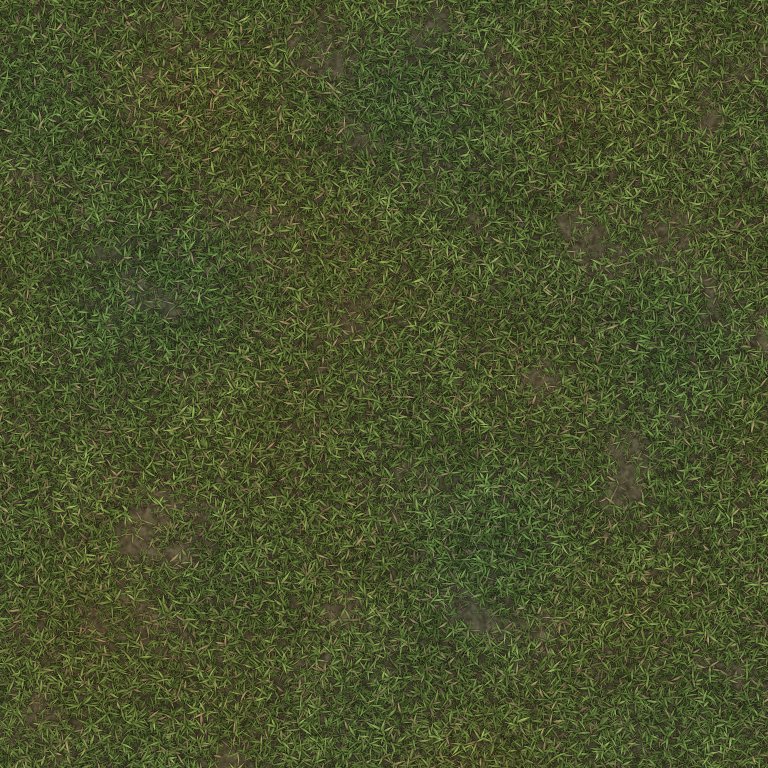
This texture is drawn by a WebGL 2 fragment shader. Its source:

```glsl
#version 300 es
precision highp float;
precision highp int;
// Worn meadow turf seen from above: soil, then layers of short scattered blades,
// then layers of tufts fanning out from a centre. Clumps sit in jittered grid
// cells; gradient noise thins them into bare patches and shifts their hue.

#define LAYERS 10
#define TUFT_LAYERS 5
#define BLADES 6
#define SHORT_CELLS 54.0     // short clumps across the canvas, per layer
#define TUFT_CELLS 24.0      // tufts across the canvas, per layer
#define BLADE_HALF_WIDTH 0.00115
#define BLADE_BEND 0.26
#define DRY_SHARE 0.17
#define BARENESS 0.85
#define SHADOW 0.22
#define BRIGHTNESS 1.1

uniform vec2 u_resolution;
out vec4 fragColor;

const vec3 DEEP_GREEN  = vec3(0.27, 0.33, 0.15);
const vec3 LEAF_GREEN  = vec3(0.35, 0.425, 0.20);
const vec3 LIGHT_GREEN = vec3(0.50, 0.59, 0.30);
const vec3 STRAW       = vec3(0.49, 0.44, 0.30);
const vec3 DARK_SOIL   = vec3(0.21, 0.195, 0.125);
const vec3 PALE_SOIL   = vec3(0.42, 0.385, 0.29);
const mat2 GOLDEN_TURN = mat2(-0.7374, 0.6755, -0.6755, -0.7374);

// Integer hash: three values in 0..1 from a cell and an index
vec3 hash3(vec2 cell, int index) {
    uvec3 v = uvec3(ivec3(ivec2(cell), index) + 4096);
    v = v * 1664525u + 1013904223u;
    v.x += v.y * v.z; v.y += v.z * v.x; v.z += v.x * v.y;
    v ^= v >> 16u;
    v.x += v.y * v.z; v.y += v.z * v.x; v.z += v.x * v.y;
    return vec3(v >> 8u) / 16777216.0;
}

float cornerSlope(vec2 cell, vec2 offset, int seed) {
    return dot(hash3(cell, seed).xy * 2.0 - 1.0, offset);
}

// Gradient noise, roughly -0.7..0.7
float gradientNoise(vec2 p, int seed) {
    vec2 i = floor(p), f = p - i;
    vec2 u = f * f * (3.0 - 2.0 * f);
    vec2 e = vec2(1.0, 0.0);
    float low  = mix(cornerSlope(i, f, seed), cornerSlope(i + e, f - e, seed), u.x);
    float high = mix(cornerSlope(i + e.yx, f - e.yx, seed),
                     cornerSlope(i + 1.0, f - 1.0, seed), u.x);
    return mix(low, high, u.y);
}

vec3 grassColour(float tone) {
    vec3 c = mix(DEEP_GREEN, LEAF_GREEN, clamp(tone * 2.0, 0.0, 1.0));
    return mix(c, LIGHT_GREEN, clamp(tone * 2.0 - 1.0, 0.0, 1.0));
}

// Paints one clump over the colour; p is measured from the clump centre.
// root is where along each blade the clump centre lies: 0 base, 0.5 middle.
vec3 paintClump(vec3 colour, vec2 p, vec3 seed, float reach, float root,
                float alive, float bare, float patchTone, float depth, float pixel) {
    float angle = 6.28319 * fract(seed.x * 37.0 + seed.y * 11.0);
    vec2 along = vec2(cos(angle), sin(angle));
    vec3 r = seed;
    for (int b = 0; b < BLADES; b++) {
        r = fract(r.yzx * 17.31 + vec3(0.37, 0.71, 0.13));
        along = GOLDEN_TURN * along;

        // Blade frame: t runs from base to tip, bent sideways
        vec2 q = p - 0.4 * reach * (r.xy - 0.5);
        float len = reach * mix(0.38, 0.72, r.z) * (1.0 + 1.8 * root);
        float t = dot(q, along) / len + root;
        float side = dot(q, vec2(-along.y, along.x));
        side -= (r.x * 2.0 - 1.0) * BLADE_BEND * len * (t * t - 0.6 * root);

        // Signed distance inside the tapered outline, with a soft shadow around
        float width = BLADE_HALF_WIDTH * alive * (0.65 + 0.65 * r.y);
        width *= min(1.0, min(2.0 - 2.0 * t, 0.5 + 2.0 * t));
        float inside = min(width - abs(side), len * min(t, 1.0 - t));
        float shade = clamp(1.0 + inside / 0.002, 0.0, 1.0);
        if (shade <= 0.0) continue;
        float cover = clamp(inside / pixel + 0.5, 0.0, 1.0);

        // Green or dry blade, brighter at the tip and on one side of the midrib
        float look = fract(r.x * 5.0 + r.z * 3.0);
        float dry = step(fract(r.y * 7.0 + r.z), DRY_SHARE * (1.35 - 0.6 * depth) + 0.25 * bare);
        float tone = 0.6 * look + 0.4 * seed.z + patchTone;
        vec3 blade = mix(grassColour(tone), STRAW * mix(0.7, 1.15, look), dry);
        blade *= mix(0.78, 1.1, clamp(t * 1.4, 0.0, 1.0)) * mix(0.82, 1.12, depth);
        blade *= 1.0 + 0.1 * clamp(side / BLADE_HALF_WIDTH, -1.0, 1.0);
        colour = mix(colour * (1.0 - SHADOW * alive * shade), blade * BRIGHTNESS, cover);
    }
    return colour;
}

void main() {
    vec2 uv = gl_FragCoord.xy / u_resolution.y;
    float pixel = 1.0 / u_resolution.y;

    // Worn patches, lighter and darker patches, and crumbly soil
    float bare = smoothstep(0.0, 0.6, gradientNoise(uv * 8.0, 901) + 0.7 * gradientNoise(uv * 19.0, 902));
    float patchTone = 0.3 * gradientNoise(uv * 13.0, 921);
    float crumbs = gradientNoise(uv * 90.0, 911) + 0.8 * gradientNoise(uv * 210.0, 912);
    vec3 colour = mix(DARK_SOIL, PALE_SOIL, clamp(0.35 + 0.8 * crumbs + 0.25 * bare, 0.0, 1.0));

    // Clumps from the lowest layer up; the four nearest cells can reach here
    for (int layer = 0; layer < LAYERS; layer++) {
        bool tufted = layer >= LAYERS - TUFT_LAYERS;
        float cells = tufted ? TUFT_CELLS : SHORT_CELLS;
        float depth = float(layer) / float(LAYERS - 1);
        vec2 grid = uv * cells + vec2(0.37, 0.61) * float(layer);
        vec2 corner = floor(grid - 0.5);
        for (int k = 0; k < 4; k++) {
            vec2 cell = corner + vec2(k & 1, k >> 1);
            vec3 seed = hash3(cell, layer);
            vec2 p = grid - cell - 0.5 - 0.7 * (seed.xy - 0.5);
            float alive = smoothstep(0.0, 0.25, seed.z - bare * BARENESS + 0.2);
            if (dot(p, p) > 0.4225 || alive <= 0.0) continue;
            colour = paintClump(colour, p / cells, seed, 0.65 / cells, tufted ? 0.0 : 0.5,
                                alive, bare, patchTone, depth, pixel);
        }
    }

    // Broad drift between olive and cool green
    float drift = gradientNoise(uv * 4.0, 931);
    colour *= 1.0 + drift * vec3(0.2, 0.02, -0.1);
    fragColor = vec4(clamp(colour, 0.0, 1.0), 1.0);
}
```
